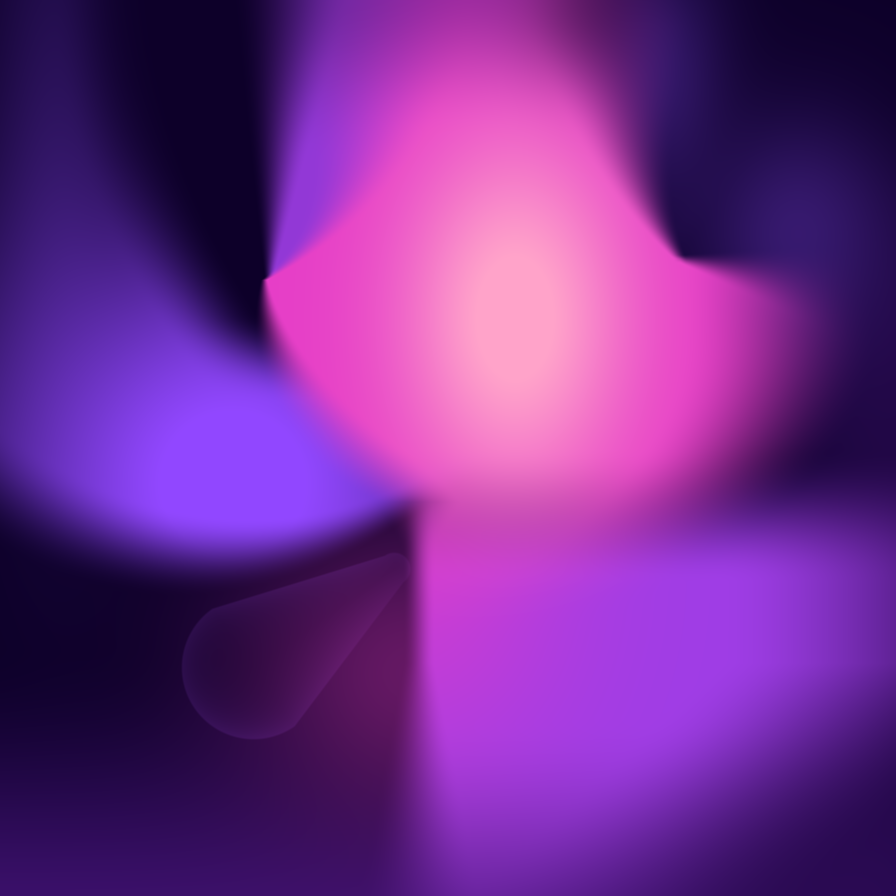
This background is drawn by a Shadertoy shader. Its source:

```glsl
const vec3 NIGHT   = vec3(0.05, 0.00, 0.16);
const vec3 INDIGO  = vec3(0.23, 0.11, 0.46);
const vec3 PURPLE  = vec3(0.31, 0.09, 0.53);
const vec3 PLUM    = vec3(0.41, 0.10, 0.40);
const vec3 VIOLET  = vec3(0.57, 0.28, 1.00);
const vec3 ORCHID  = vec3(0.62, 0.24, 0.90);
const vec3 MAGENTA = vec3(0.90, 0.24, 0.78);
const vec3 ROSE    = vec3(1.00, 0.64, 0.79);

// Elliptical falloff, 1 at the centre
float glow(vec2 p, vec2 centre, vec2 radius) {
    vec2 q = (p - centre) / radius;
    return exp(-dot(q, q));
}

// Soft step from 0 to 1 around an edge
float rise(float x, float edge, float width) {
    return smoothstep(edge - width, edge + width, x);
}

// Distance to a capsule whose radius tapers from ra to rb
float taperedCapsule(vec2 p, vec2 a, vec2 b, float ra, float rb) {
    vec2 ab = b - a;
    float h = clamp(dot(p - a, ab) / dot(ab, ab), 0.0, 1.0);
    return length(p - a - h * ab) - mix(ra, rb, h);
}

// Dark ground with dim coloured patches
vec3 ground(vec2 p) {
    vec3 col = mix(NIGHT, PURPLE, 0.75 * smoothstep(0.28, -0.06, p.y) * smoothstep(1.25, 0.5, p.x));
    col = mix(col, PURPLE, 0.3 * smoothstep(0.75, 1.0, p.x) * smoothstep(0.9, 0.6, p.y));
    col = mix(col, INDIGO, 0.5 * glow(p, vec2(0.06, 0.85), vec2(0.07, 0.35)));
    col = mix(col, INDIGO, 0.9 * glow(p, vec2(0.89, 0.74), vec2(0.11, 0.13)));
    col = mix(col, INDIGO, 0.8 * glow(p, vec2(0.74, 0.92), vec2(0.07, 0.14)));
    return mix(col, PLUM, 0.95 * glow(p, vec2(0.46, 0.25), vec2(0.19, 0.17)));
}

// Violet lobe with a curved lower edge, cut by a dark wedge above
vec3 leftLobe(vec3 col, vec2 p) {
    float bottom = 0.38 + 1.3 * (p.x - 0.24) * (p.x - 0.24);
    float blur = mix(0.07, 0.022, clamp(p.x / 0.45, 0.0, 1.0));
    float lobe = min(1.0, 1.08 * glow(p, vec2(0.26, 0.46), vec2(0.29, 0.29)));
    col = mix(col, VIOLET, lobe * rise(p.y, bottom, blur));

    float wedgeEdge = 0.12 + 0.9 * (1.0 - p.y) * (1.0 - p.y);
    float wedge = rise(p.x, wedgeEdge, 0.06) * smoothstep(0.55, 0.65, p.y);
    return mix(col, NIGHT, wedge * smoothstep(0.65, 0.45, p.x));
}

// Violet column rising from the left cusp
vec3 upperColumn(vec3 col, vec2 p, vec2 cusp) {
    float dy = max(p.y - cusp.y, 0.0);
    float mask = rise(p.x, cusp.x + 0.005 + 0.08 * dy, 0.005 + 0.2 * dy);
    mask *= rise(p.y, cusp.y, 0.008) * smoothstep(0.70, 0.48, p.x);
    return mix(col, ORCHID, mask * mix(0.92, 0.65, smoothstep(0.82, 1.0, p.y)));
}

// Broad orchid field at the lower right
vec3 lowerField(vec3 col, vec2 p) {
    float low = max(0.26 - p.y, 0.0);
    float mask = rise(p.x, 0.468, 0.018 + 0.2 * low);
    mask *= smoothstep(0.50, 0.35, p.y) * smoothstep(-0.17, 0.2, p.y);
    mask *= 1.0 - smoothstep(0.8, 1.2, p.x + 1.1 * low);
    vec3 tint = mix(ORCHID, MAGENTA, 0.6 * glow(p, vec2(0.46, 0.36), vec2(0.18, 0.22)));
    return mix(col, tint, mask);
}

// Left boundary of the bloom, pinched at the cusp
float leftMask(vec2 p, vec2 cusp) {
    float above = max(p.y - cusp.y, 0.0);
    float below = max(cusp.y - p.y, 0.0);
    float edge = cusp.x + 0.135 * (1.0 - exp(-above / 0.085)) + 2.8 * below * below;
    float blur = min(0.004 + 0.4 * above + 0.28 * below, 0.10 - 0.04 * step(0.001, below));
    blur = mix(0.02, blur, smoothstep(0.38, 0.47, p.y));
    return rise(p.x, min(edge, 0.467), blur);
}

// Right boundary: tapering above the cusp, a wide wing below
float rightMask(vec2 p, vec2 cusp) {
    float above = max(p.y - cusp.y, 0.0);
    float edge = cusp.x - 0.09 * (1.0 - exp(-above / 0.12));
    float upper = 1.0 - rise(p.x, edge, 0.008 + 0.35 * min(above, 0.26));
    float drop = max(0.62 - p.y, 0.0);
    float wing = 1.0 - rise(p.x, 0.87 - 3.0 * drop * drop, 0.11);
    float beyond = max(p.x - cusp.x, 0.0);
    float split = rise(p.y, cusp.y - 0.2 * beyond, 0.005 + 0.28 * beyond);
    return mix(wing, upper, split);
}

// Magenta bloom with a pale heart
vec3 bloom(vec3 col, vec2 p, vec2 leftCusp, vec2 rightCusp) {
    float mask = leftMask(p, leftCusp) * rightMask(p, rightCusp);
    mask *= smoothstep(0.28, 0.50, p.y);
    vec3 tint = mix(MAGENTA, vec3(0.60, 0.15, 0.62), smoothstep(0.85, 1.02, p.y));
    tint = mix(tint, PLUM, 0.75 * glow(p, vec2(0.65, 1.0), vec2(0.07, 0.09)));
    float heart = 1.12 * glow(p, vec2(0.575, 0.645), vec2(0.125, 0.20));
    return mix(col, mix(tint, ROSE, min(heart, 1.0)), mask);
}

// Faint petal with a bright inner rim
vec3 petal(vec3 col, vec2 p) {
    float d = taperedCapsule(p, vec2(0.283, 0.255), vec2(0.44, 0.365), 0.08, 0.018);
    float inside = 1.0 - rise(d, 0.0, 0.0015);
    float fade = smoothstep(0.47, 0.32, p.x - 0.5 * (p.y - 0.25));
    return col + vec3(0.07, 0.04, 0.10) * inside * exp(min(d, 0.0) / 0.022) * fade;
}

void mainImage(out vec4 fragColor, in vec2 fragCoord) {
    vec2 p = fragCoord / iResolution.xy;
    vec2 leftCusp = vec2(0.295, 0.6875);
    vec2 rightCusp = vec2(0.759, 0.711);

    vec3 col = ground(p);
    col = leftLobe(col, p);
    col = upperColumn(col, p, leftCusp);
    col = lowerField(col, p);
    col = bloom(col, p, leftCusp, rightCusp);
    col = petal(col, p);
    fragColor = vec4(clamp(col, 0.0, 1.0), 1.0);
}
```
